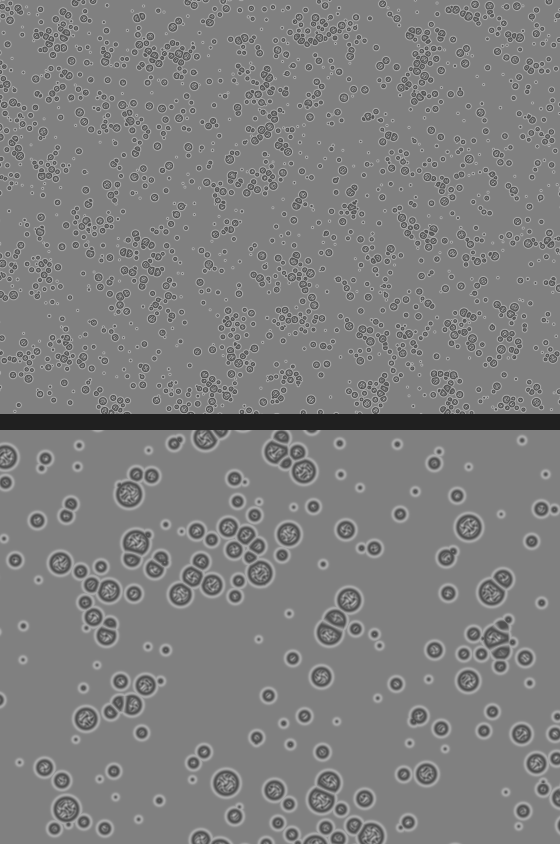
Top: the whole. Bottom: its middle third, enlarged.
A Shadertoy shader for this texture:

```glsl
vec3 hash3(vec2 p) {
    vec3 q = fract(p.xyx * vec3(0.1031, 0.1030, 0.0973));
    q += dot(q, q.yxz + 33.33);
    return fract((q.xxy + q.yzz) * q.zyx);
}

// Cellular field: 1 inside irregular clumps, 0 between them
float clumping(vec2 p) {
    p += 0.012 * sin(p.yx * 75.0 + 2.0 * sin(p * 31.0));
    vec2 q = p / 0.11, base = floor(q);
    float clump = 0.0;
    for (int y = -1; y <= 1; y++)
    for (int x = -1; x <= 1; x++) {
        vec2 tile = base + vec2(x, y);
        vec3 rnd = hash3(tile + 71.0);
        float radius = mix(0.1, 0.52, rnd.z);
        float dist = length(q - tile - rnd.xy);
        clump = max(clump, 1.0 - smoothstep(0.65, 1.0, dist / radius));
    }
    return clump;
}

// Scattered discs: nearest distance, second nearest, random phase
vec3 scatter(vec2 p, float size, float jitter, vec2 radii, vec2 share) {
    vec2 base = floor(p / size);
    vec3 hit = vec3(1.0, 1.0, 0.0);
    for (int y = -1; y <= 1; y++)
    for (int x = -1; x <= 1; x++) {
        vec2 tile = base + vec2(x, y);
        vec3 rnd = hash3(tile + 17.0);
        vec3 pick = hash3(tile + 243.0);
        vec2 center = (tile + 0.5 + jitter * (rnd.xy - 0.5)) * size;
        if (pick.x > share.x + share.y * clumping(center)) continue;
        float d = length(p - center) - mix(radii.x, radii.y, rnd.z * rnd.z);
        if (d < hit.x) hit = vec3(d, hit.x, pick.y * 6.28);
        else hit.y = min(hit.y, d);
    }
    return hit;
}

float band(float d, float center, float width) {
    float t = (d - center) / width;
    return exp(-t * t);
}

void mainImage(out vec4 fragColor, in vec2 fragCoord) {
    vec2 uv = fragCoord / iResolution.y;
    vec2 p = mat2(0.85, 0.527, -0.527, 0.85) * uv + 3.0;

    // Round cells and tiny specks, with seams where cells touch
    vec3 cell = scatter(p, 0.0165, 0.6, vec2(0.0045, 0.0105), vec2(0.13, 0.6));
    vec3 speck = scatter(p + 5.0, 0.021, 0.8, vec2(0.001, 0.003), vec2(0.16, 0.1));
    float d = max(cell.x, 0.5 * (cell.x - cell.y) + 0.001);
    d = min(d, speck.x);

    // Pale halo around a dark rim
    float soft = max(0.0014, 0.5 / iResolution.y);
    float shade = 0.503;
    shade += 0.16 * band(d, 0.0014, soft);
    shade -= 0.19 * band(d, -0.0013, soft);

    // Granular interior
    vec2 g = uv * 1050.0 + cell.z * vec2(3.0, 7.0);
    float grain = sin(g.x + 1.7 * sin(g.y * 0.6)) * sin(g.y + 1.4 * sin(g.x * 0.7));
    grain += 0.5 * sin(g.x * 0.8 - g.y * 0.9 + cell.z);
    float inside = 1.0 - smoothstep(-0.0045, -0.0015, d);
    shade += inside * (0.14 * grain - 0.01);

    fragColor = vec4(vec3(shade), 1.0);
}
```
